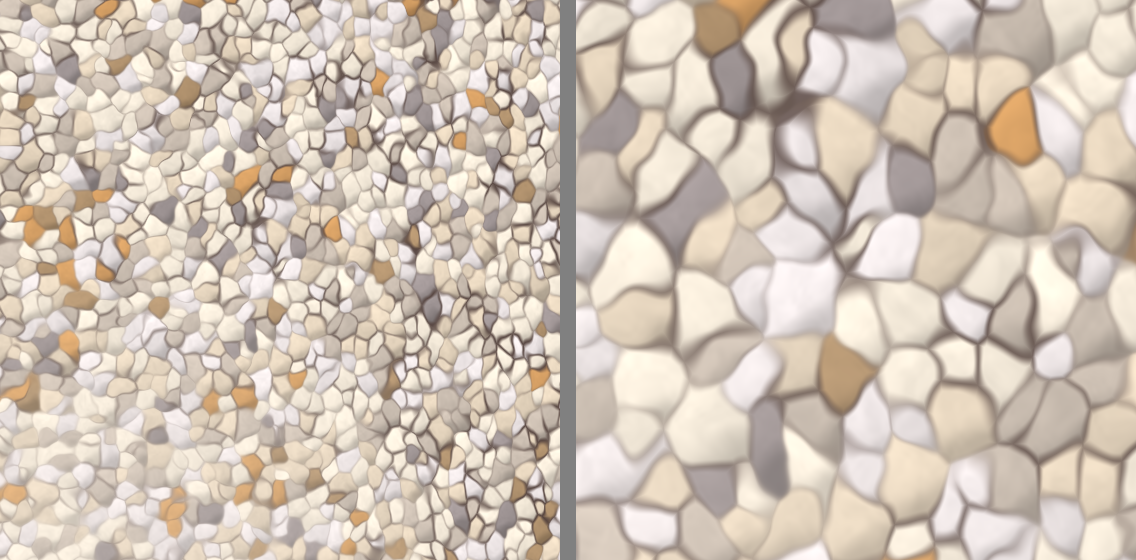
Left: the whole. Right: its middle third, enlarged.
Reproduce this texture procedurally as a WebGL 1 fragment shader.

```glsl
precision highp float;
// Pale gravel: a bed of packed, rounded pebbles with thin brown crevices.
// Each jittered cell holds one stretched, turned stone; the nearest stones are
// blended softly, and crevices follow the gap between the closest two.
uniform vec2 u_resolution;

const vec2 SHADE_DIR = vec2(0.45, -0.89);
const vec3 CREVICE = vec3(0.33, 0.26, 0.24);
const vec3 HAZE = vec3(0.94, 0.90, 0.86);

float hash(vec2 p) {
  vec3 q = fract(p.xyx * vec3(0.1031, 0.1030, 0.0973));
  q += dot(q, q.yzx + 33.33);
  return fract((q.x + q.y) * q.z);
}

vec2 hash2(vec2 p) {
  return vec2(hash(p + 17.3), hash(p + 71.9));
}

float noise(vec2 p) {
  vec2 cell = floor(p);
  vec2 f = fract(p);
  f = f * f * (3.0 - 2.0 * f);
  float low = mix(hash(cell), hash(cell + vec2(1.0, 0.0)), f.x);
  float high = mix(hash(cell + vec2(0.0, 1.0)), hash(cell + 1.0), f.x);
  return mix(low, high, f.y);
}

// Stone colour for a pick from 0 (pale) to 1 (rare, dark or rusty).
vec3 stoneColor(float pick, float tone) {
  vec3 color = vec3(0.955, 0.915, 0.850);
  color = mix(color, vec3(0.925, 0.895, 0.895), step(0.32, pick));
  color = mix(color, vec3(0.890, 0.825, 0.735), step(0.54, pick));
  color = mix(color, vec3(0.790, 0.740, 0.690), step(0.75, pick));
  color = mix(color, vec3(0.620, 0.580, 0.580), step(0.90, pick));
  color = mix(color, vec3(0.690, 0.570, 0.430), step(0.955, pick));
  color = mix(color, vec3(0.830, 0.620, 0.390), step(0.985, pick));
  return color * (0.95 + 0.09 * tone);
}

// Distance from a stone's centre in its own stretched, turned frame.
float stoneDistance(vec2 offset, float angle, float stretch, float size) {
  float c = cos(angle);
  float s = sin(angle);
  vec2 q = vec2(c * offset.x + s * offset.y, c * offset.y - s * offset.x);
  return length(q * vec2(stretch, 1.0 / stretch)) / size;
}

// Pebble bed: rgb is the blended stone colour, a the distance to a crevice.
vec4 pebbles(vec2 p, float upright, float crispness) {
  vec2 home = floor(p);
  float nearest = 9.0;
  float second = 9.0;
  vec4 sum = vec4(0.0);
  for (int y = -2; y <= 2; y++) {
    for (int x = -2; x <= 2; x++) {
      vec2 cell = home + vec2(float(x), float(y));
      vec2 offset = p - cell - 0.08 - 0.84 * hash2(cell);
      vec2 form = hash2(cell + 131.0);
      float angle = (hash(cell + 47.0) - 0.5) * mix(3.14, 1.5, upright);
      float size = mix(0.78, 1.30, form.y);
      float d = stoneDistance(offset, angle, mix(1.0, 1.38, form.x), size);

      // Patches of the bed lean to darker or paler stones.
      float patchTone = noise(cell * 0.16 + 5.0) - 0.5;
      float pick = clamp(hash(cell + 211.0) + 0.16 * patchTone, 0.0, 1.0);
      vec3 color = stoneColor(pick, hash(cell + 307.0));
      float lean = dot(offset, SHADE_DIR);
      color *= 1.02 - 0.06 * lean - 0.16 * smoothstep(0.15, 0.65, lean);

      float weight = exp(-crispness * d);
      sum += vec4(color, 1.0) * weight;
      second = min(second, max(nearest, d));
      nearest = min(nearest, d);
    }
  }
  float edge = min(second - nearest, 1.3 * (0.86 - nearest));
  return vec4(sum.rgb / sum.a, edge);
}

void main() {
  vec2 uv = gl_FragCoord.xy / u_resolution;

  // Focus sharpens to the right; the lower left is pale and soft.
  float focus = smoothstep(0.35, 1.0, uv.x + 0.22 * uv.y);
  float haze = (1.0 - focus) * (1.0 - smoothstep(0.05, 0.65, uv.y));

  // Stones shrink and stand upright to the right; noise roughens outlines.
  vec2 p = uv * vec2(29.0 + 4.0 * uv.x, 30.0) + 40.0;
  vec2 wobble = vec2(noise(p * 1.7), noise(p * 1.7 + 63.0)) - 0.5;
  p += 0.30 * wobble;

  vec4 bed = pebbles(p, focus, mix(mix(24.0, 34.0, focus), 15.0, haze));
  vec3 color = bed.rgb;

  // Faint mottling on the stone faces.
  float mottle = noise(p * 3.1 + 9.0) + 0.5 * noise(p * 7.0) - 0.75;
  color *= 1.0 + 0.05 * mottle;

  // Crevices vary from a faint brown seam to a deep shadow.
  float depth = smoothstep(0.25, 0.9, noise(p * 0.85 + 27.0));
  float strength = mix(0.22, 0.85, depth) * mix(0.85, 1.15, focus);
  float width = mix(0.19, 0.25, focus) + 0.08 * depth;
  float crevice = 1.0 - smoothstep(-0.04, width, bed.a);
  color = mix(color, CREVICE, crevice * strength * (1.0 - 0.45 * haze));

  color = mix(color, HAZE, 0.22 * haze);
  gl_FragColor = vec4(clamp(color, 0.0, 1.0), 1.0);
}
```
